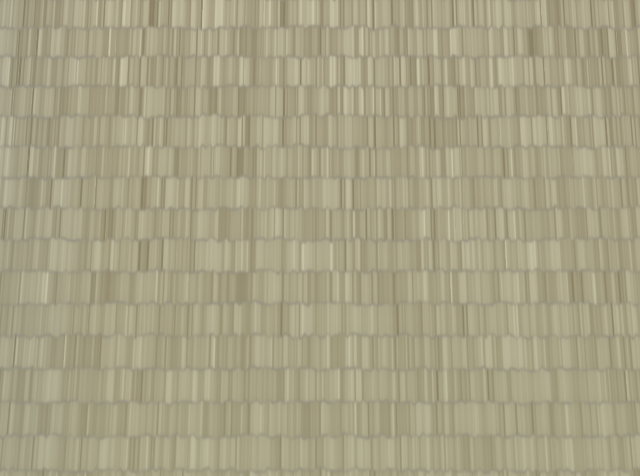
Reproduce this texture procedurally as a Shadertoy shader.

```glsl
// Woven rush mat: about fifteen ribbed bands of upright straws, seen slightly tilted.
// Rounded straws of uneven width carry soft tones with sparse thin dark and pale lines,
// recurring in every second band; neighbouring bands blend across ragged grey seams.

float hash(vec2 p) {
    return fract(sin(dot(p, vec2(127.1, 311.7))) * 43758.5453);
}

float noise(vec2 p) {
    vec2 i = floor(p), f = fract(p);
    f = f * f * (3.0 - 2.0 * f);
    return mix(mix(hash(i), hash(i + vec2(1, 0)), f.x),
               mix(hash(i + vec2(0, 1)), hash(i + vec2(1, 1)), f.x), f.y);
}

// Left border of a straw; its offset makes the widths uneven
float border(float straw, float parity) {
    return straw + 0.7 * hash(vec2(straw, parity + 5.0));
}

// Tone of a straw: mostly shared by bands of equal parity, partly its own
float strawTone(float straw, float band, float parity) {
    float shared = hash(vec2(straw, parity + 17.0));
    float own = hash(vec2(straw, band + 41.0));
    return 0.34 * (shared - 0.5) + 0.28 * (own - 0.5);
}

// Tone of one band at a place across the mat
float bandTone(float x, float band) {
    float parity = mod(band, 2.0);
    float g = x * 168.0 + parity * 0.4 + 0.2 * hash(vec2(band, 2.0));
    float straw = floor(g);
    if (g < border(straw, parity)) straw -= 1.0;
    float left = g - border(straw, parity);
    float right = border(straw + 1.0, parity) - g;
    float soft = max(0.55, 168.0 / iResolution.x);
    float tone = mix(strawTone(straw - 1.0, band, parity),
                     strawTone(straw, band, parity), smoothstep(0.0, soft, left));

    // Thin lines along the nearer border: many faint, few strong
    float edge = left < right ? straw : straw + 1.0;
    float line = 1.0 - smoothstep(0.0, 0.42, min(left, right));
    float dark = 0.6 * hash(vec2(edge, parity + 29.0)) + 0.4 * hash(vec2(edge, band + 61.0));
    float pale = hash(vec2(edge, band + 83.0));
    tone += line * (0.30 * smoothstep(0.70, 1.0, pale) - 0.62 * dark * dark * dark);

    // Fine fibres and broader patches
    tone += 0.20 * (noise(vec2(x * 290.0, band * 11.0)) - 0.5);
    tone += 0.14 * (noise(vec2(x * 26.0, parity * 13.0 + 3.0)) - 0.5);
    tone += 0.14 * (noise(vec2(x * 34.0, band * 9.0 + 50.0)) - 0.5);
    return tone;
}

void mainImage(out vec4 fragColor, in vec2 fragCoord) {
    vec2 uv = fragCoord / iResolution.xy;
    float depth = 1.0 - uv.y;

    // Perspective: bands grow taller and straws wider towards the bottom
    float x = (uv.x - 0.5) * (1.06 - 0.12 * depth) + 0.5;
    float s = depth - 0.0577;
    float v = s * (16.30 - 1.34 * s);

    // Seams step slightly by groups of straws and by single straws
    float seamId = floor(v + 0.5);
    v += 0.07 * (noise(vec2(x * 32.0, seamId * 7.3)) - 0.5);
    v += 0.13 * (noise(vec2(x * 170.0, seamId * 3.7 + 90.0)) - 0.5);

    // Blend the bands above and below the nearest seam
    float fromSeam = v - seamId;
    float below = smoothstep(-0.06, 0.06, fromSeam);
    float tone = mix(bandTone(x, seamId - 1.0), bandTone(x, seamId), below);

    // Contrast fades towards the bottom; each band bulges in its middle
    tone *= mix(1.35, 0.75, depth);
    tone += 0.07 * (cos(3.14159 * (1.0 - 2.0 * abs(fromSeam)) * 0.5) - 0.6) * 0.6;
    tone = clamp(0.55 + tone, 0.0, 1.10);
    vec3 color = mix(vec3(0.550, 0.513, 0.403), vec3(0.765, 0.745, 0.637), tone);

    // Faint grey seams with broken strength
    float seam = exp(-fromSeam * fromSeam * 260.0);
    float wear = 0.22 + 0.46 * noise(vec2(x * 140.0, seamId * 5.0));
    color = mix(color, vec3(0.580, 0.560, 0.503), seam * wear);

    // Uneven daylight: cooler at the left, greener below
    color += vec3(-0.016, -0.009, 0.003) * (1.0 - smoothstep(0.0, 0.2, uv.x));
    color += vec3(-0.007, 0.000, -0.007) * depth;

    fragColor = vec4(color, 1.0);
}
```
